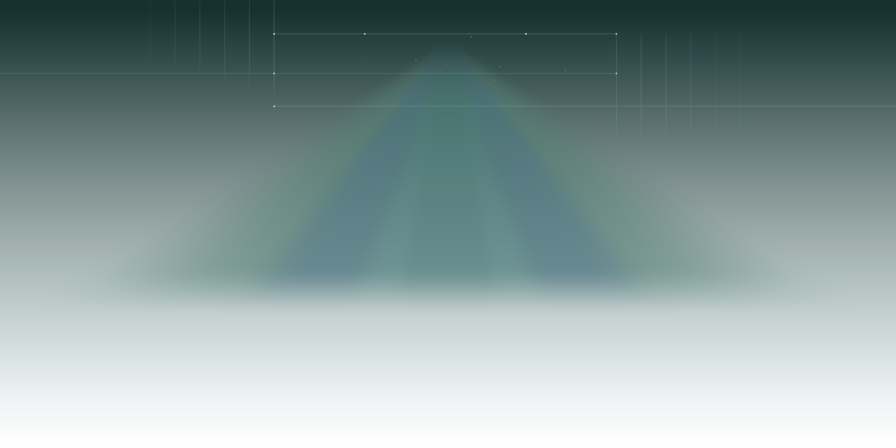
This background is drawn by a Shadertoy shader. Its source:

```glsl
// Dark teal sky fading to white, with a soft fan of light and a faint technical grid.

const float APEX_DEPTH = 0.085;    // depth of the fan's tip below the top edge
const float FRAME_HALF = 0.382;    // half width of the grid frame
const float GRID_STEP = 0.0553;    // spacing of the vertical rules

float hash(float n) {
    return fract(sin(n * 127.1) * 4375.85);
}

// Soft band, full between the inner bounds and zero past the outer ones
float band(float x, float a, float b, float c, float d) {
    return smoothstep(a, b, x) * (1.0 - smoothstep(c, d, x));
}

// Vertical backdrop, stops evenly spaced from top to bottom
vec3 backdrop(float depth) {
    vec3 stops[9] = vec3[9](
        vec3(0.09, 0.19, 0.19), vec3(0.21, 0.31, 0.31),
        vec3(0.35, 0.43, 0.43), vec3(0.48, 0.55, 0.55),
        vec3(0.60, 0.66, 0.65), vec3(0.70, 0.76, 0.75),
        vec3(0.81, 0.85, 0.85), vec3(0.92, 0.94, 0.94), vec3(1.0));
    float k = clamp((depth - 0.025) / 0.965, 0.0, 1.0) * 8.0;
    int i = min(int(k), 7);
    return mix(stops[i], stops[i + 1], k - float(i));
}

// Fan of green, blue and teal rays spreading from the apex
vec3 addFan(vec3 color, vec2 p) {
    float slope = abs(p.x) / max(p.y - APEX_DEPTH, 0.025);
    float k = clamp((p.y - 0.2) / 0.45, 0.0, 1.0);
    vec3 green = mix(vec3(0.31, 0.45, 0.42), vec3(0.49, 0.61, 0.58), k);
    vec3 blue = mix(vec3(0.29, 0.44, 0.46), vec3(0.40, 0.53, 0.57), k);
    vec3 teal = mix(vec3(0.27, 0.45, 0.43), vec3(0.41, 0.56, 0.56), k);

    vec3 fan = mix(teal, green, smoothstep(0.45, 0.9, slope));
    fan = mix(fan, blue, 0.9 * band(slope, 0.24, 0.48, 0.6, 0.88));
    fan += 0.025 * k * band(slope, 0.13, 0.24, 0.28, 0.42);

    float spread = 1.0 - smoothstep(0.8, 1.65, slope);
    float fade = band(p.y, 0.08, 0.24, 0.59, 0.71);
    return mix(color, fan, 0.95 * spread * fade);
}

// Antialiased coverage of a thin stroke or dot at distance d
float stroke(float d, float radius, float pixel) {
    return 1.0 - smoothstep(radius, radius + pixel, d);
}

float horizontalRule(vec2 p, float y, float x0, float x1, float pixel) {
    return stroke(abs(p.y - y), 0.0005, pixel) * step(x0, p.x) * step(p.x, x1);
}

float verticalRule(vec2 p, float x, float y0, float y1, float pixel) {
    float ends = band(p.y, y0 - 0.02, y0 + 0.02, y1 - 0.08, y1);
    return stroke(abs(p.x - x), 0.0005, pixel) * ends;
}

float gridRules(vec2 p, float pixel) {
    float rules = horizontalRule(p, 0.0755, -FRAME_HALF, FRAME_HALF, pixel);
    rules += horizontalRule(p, 0.164, -2.0, FRAME_HALF, pixel);
    rules += horizontalRule(p, 0.237, -FRAME_HALF, 2.0, pixel);
    for (int i = 0; i < 6; i++) {
        float n = float(i);
        float x = FRAME_HALF + GRID_STEP * n;
        float strength = 1.0 - 0.14 * n;
        rules += strength * verticalRule(p, -x, 0.0, 0.24 - 0.015 * n, pixel);
        rules += strength * verticalRule(p, x, 0.08, 0.33, pixel);
    }
    return rules;
}

// Bright points at the frame's joints, plus dim scattered specks
float points(vec2 p, float pixel) {
    float glow = 0.0;
    for (int i = 0; i < 3; i++) {
        float y = 0.0755 + 0.081 * float(i) + (i == 1 ? 0.0075 : 0.0);
        float side = i == 2 ? -p.x : abs(p.x);
        glow += stroke(length(vec2(side - FRAME_HALF, p.y - y)), 0.001, pixel);
    }
    glow += stroke(length(vec2(abs(p.x) - 0.18, p.y - 0.0755)), 0.001, pixel);
    for (int i = 0; i < 18; i++) {
        float n = float(i) + 1.0;
        vec2 speck = vec2(mix(-0.25, 0.3, hash(n)), mix(0.04, 0.29, hash(n + 31.0)));
        float strength = mix(0.05, 0.4, pow(hash(n + 67.0), 3.0));
        glow += strength * stroke(length(p - speck), 0.0005, pixel);
    }
    return glow;
}

void mainImage(out vec4 fragColor, in vec2 fragCoord) {
    // x is centred and y is depth from the top, both in canvas heights
    float pixel = 1.0 / iResolution.y;
    vec2 p = vec2(fragCoord.x - 0.5 * iResolution.x, iResolution.y - fragCoord.y) * pixel;

    vec3 color = addFan(backdrop(p.y), p);

    // Grid is centred slightly left of the fan
    vec2 gridPos = p + vec2(0.006, 0.0);
    color = mix(color, vec3(0.60, 0.78, 0.74), 0.13 * min(gridRules(gridPos, pixel), 1.0));
    color = mix(color, vec3(0.85, 0.95, 0.92), 0.65 * min(points(gridPos, pixel), 1.0));
    fragColor = vec4(color, 1.0);
}
```
